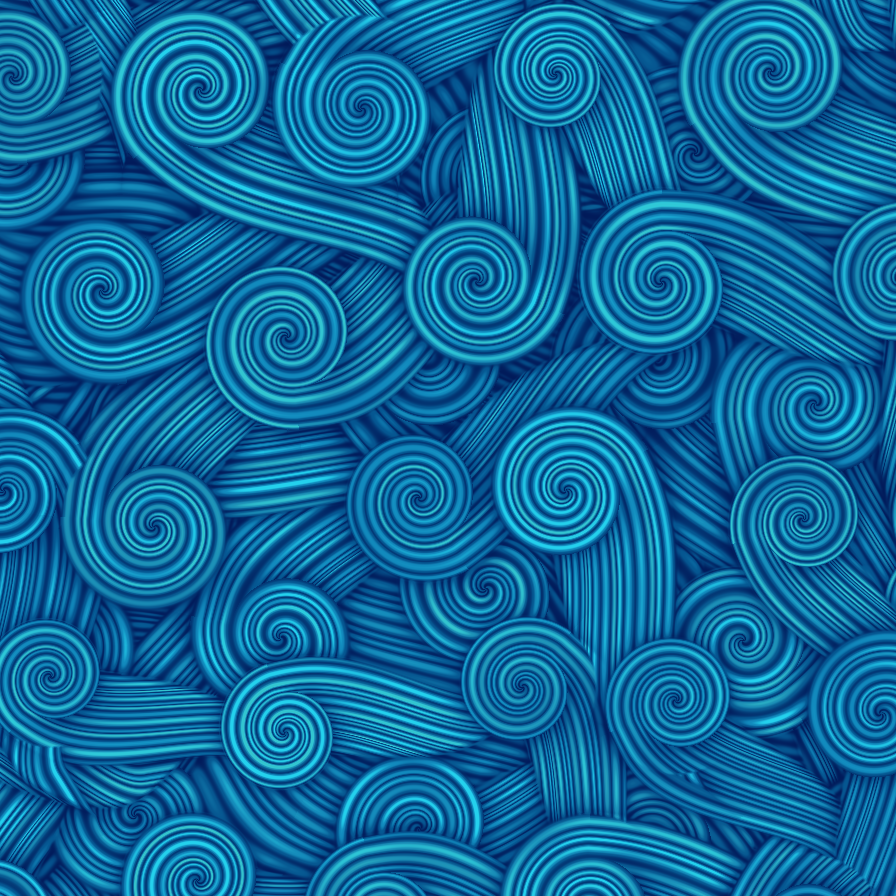
Give the GLSL for this pattern, as a WebGL 2 fragment shader.

```glsl
#version 300 es
precision highp float;

uniform vec2 u_resolution;
out vec4 fragColor;

// Palette, from groove to crest
const vec3 NAVY = vec3(0.005, 0.10, 0.35);
const vec3 DEEP = vec3(0.02, 0.34, 0.57);
const vec3 AZURE = vec3(0.07, 0.54, 0.74);
const vec3 CYAN = vec3(0.14, 0.82, 0.93);
const vec3 SEA_GREEN = vec3(0.30, 0.70, 0.62);

// Layout, in cells per canvas; curl sizes in cells
const float GRID_TOP = 4.4;
const float GRID_UNDER = 3.9;
const float JITTER = 0.36;
const float RADIUS_MIN = 0.34;
const float RADIUS_MAX = 0.49;
const float TURN_RANGE = 3.0;

// Curl shape, in units of its radius
const float STRANDS = 11.0;
const float ARMS = 4.0;
const float TIGHTNESS = 0.76;
const float UNEVENNESS = 0.28;
const float TAIL_LENGTH = 3.6;
const float TAIL_TOP = -0.35;
const float BEND_SPAN = 3.0;
const float BEND_MIN = 0.6;
const float BEND_MAX = 2.1;
const float SEAM_OVERLAP = 0.1;
const float SOFT = 0.025;

// Shading
const float SHADOW = 0.62;
const float SHADOW_FALLOFF = 11.0;
const float SHADOW_REACH = 0.4;
const float GROOVE_TONE = 0.16;
const float TINT = 0.45;
const float TAU = 6.2831853;

float hash(vec2 p) {
    vec3 q = fract(p.xyx * 0.1031);
    q += dot(q, q.yzx + 33.33);
    return fract((q.x + q.y) * q.z);
}

float valueNoise(vec2 p) {
    vec2 i = floor(p), f = fract(p);
    f = f * f * (3.0 - 2.0 * f);
    vec2 e = vec2(0.0, 1.0);
    return mix(mix(hash(i), hash(i + e.yx), f.x),
               mix(hash(i + e), hash(i + e.yy), f.x), f.y);
}

// Ink of one strand: x is tone, y is green tint
vec2 strand(float phase, float seed, float gleam) {
    float sway = fract(seed * 0.5) < 0.25 ? -UNEVENNESS : UNEVENNESS;
    phase += sway * sin(TAU * (phase - STRANDS) / ARMS);
    float arm = mod(floor(phase), ARMS);
    float skew = mix(0.65, 1.5, hash(vec2(arm + 5.0, seed)));
    float crest = sqrt(0.5 - 0.5 * cos(TAU * pow(fract(phase), skew)));
    float glow = mix(hash(vec2(arm, seed)), gleam, 0.4);
    float tint = smoothstep(0.45, 0.9, hash(vec2(arm + 17.0, seed)));
    return vec2(GROOVE_TONE + crest * crest * (1.3 - 0.3 * crest) * (0.38 + 0.56 * glow), tint);
}

float spread(float x) {
    return sign(x) * pow(abs(x), TIGHTNESS);
}

// Paints all tails or all discs of one staggered, jittered grid
void paintCurls(inout vec2 ink, vec2 p, float grid, float salt, bool discs, float gleam) {
    p = p * grid + salt;
    float reach = discs ? 1.0 : 2.0;
    for (float j = -reach; j <= reach; j++) {
        float row = floor(p.y) + j;
        float stagger = 0.5 * mod(row, 2.0);
        for (float i = -reach; i <= reach; i++) {
            vec2 cell = vec2(floor(p.x - stagger) + i, row);
            vec2 key = cell + salt * 7.0;
            vec2 jitter = vec2(hash(key + 3.0), hash(key + 11.0)) - 0.5;
            vec2 center = cell + 0.5 + vec2(stagger, 0.0) + JITTER * jitter;
            vec2 q = (p - center) / mix(RADIUS_MIN, RADIUS_MAX, hash(key + 23.0));
            float r = length(q);
            if (r > (discs ? 1.5 : 4.0)) continue;

            float angle = (hash(key + 31.0) - 0.5) * TURN_RANGE;
            float c = cos(angle), s = sin(angle);
            q = mat2(c, -s, s, c) * q;
            if (!discs && q.x < -SHADOW_REACH) continue;
            if (hash(key + 43.0) < 0.35) q.y = -q.y;

            // Bent, tapering tail that keeps its width where it is steep
            float bend = mix(BEND_MIN, BEND_MAX, hash(key + 59.0));
            float u = clamp(q.x / BEND_SPAN, 0.0, 1.0);
            float slope = bend * 6.0 * u * (1.0 - u) / BEND_SPAN;
            float depth = (bend * u * u * (3.0 - 2.0 * u) - q.y) * inversesqrt(1.0 + slope * slope);
            float along = q.x / TAIL_LENGTH;
            float sideDist = max(depth - 1.0, mix(TAIL_TOP, 1.0, along * along) - depth);
            float tailDist = max(sideDist, -q.x - SEAM_OVERLAP);
            if (!discs && tailDist > SHADOW_REACH) continue;

            // Spiral whose strands run on into the tail
            float coil = spread(r) + fract(atan(-q.x, -q.y) / TAU) * ARMS / STRANDS;
            float discDist = coil - 1.0;
            float dist = discs ? min(discDist, max(tailDist, r - 1.0)) : tailDist;
            float shade = exp(-SHADOW_FALLOFF * max(dist, 0.0)) * smoothstep(-0.03, 0.03, tailDist);
            ink.x *= 1.0 - SHADOW * shade;
            if (dist > SOFT) continue;

            bool onTail = discDist > 0.0 && tailDist < SOFT;
            float phase = STRANDS * (onTail ? spread(depth) : coil);
            vec2 paint = strand(phase, floor(hash(key) * 97.0), gleam);
            float underDisc = exp(-8.0 * max(discDist, 0.0)) * smoothstep(0.0, 0.6, q.x);
            float tailTone = mix(0.45, 1.0, smoothstep(0.0, 0.08, -sideDist)) * (1.0 - SHADOW * underDisc);
            paint.x *= onTail ? tailTone : mix(0.3, 1.0, smoothstep(0.0, 0.16, r));
            ink = mix(paint, ink, smoothstep(-SOFT, SOFT, dist));
        }
    }
}

void main() {
    vec2 p = gl_FragCoord.xy / min(u_resolution.x, u_resolution.y);
    float gleam = valueNoise(p * 15.0);

    // Wavy ground, then two layers of curls
    float flow = p.y + 0.4 * p.x + 0.14 * valueNoise(p * 5.0);
    vec2 ink = strand(flow * 75.0, 5.0, gleam);
    paintCurls(ink, p, GRID_UNDER, 9.3, false, gleam);
    paintCurls(ink, p, GRID_UNDER, 9.3, true, gleam);
    paintCurls(ink, p, GRID_TOP, 2.6, false, gleam);
    paintCurls(ink, p, GRID_TOP, 2.6, true, gleam);

    // Tone ramp
    vec3 color = mix(NAVY, DEEP, smoothstep(0.0, 0.32, ink.x));
    color = mix(color, AZURE, smoothstep(0.32, 0.66, ink.x));
    color = mix(color, CYAN, smoothstep(0.66, 0.95, ink.x));
    color = mix(color, SEA_GREEN, TINT * ink.y * ink.x * ink.x);
    fragColor = vec4(color, 1.0);
}
```
